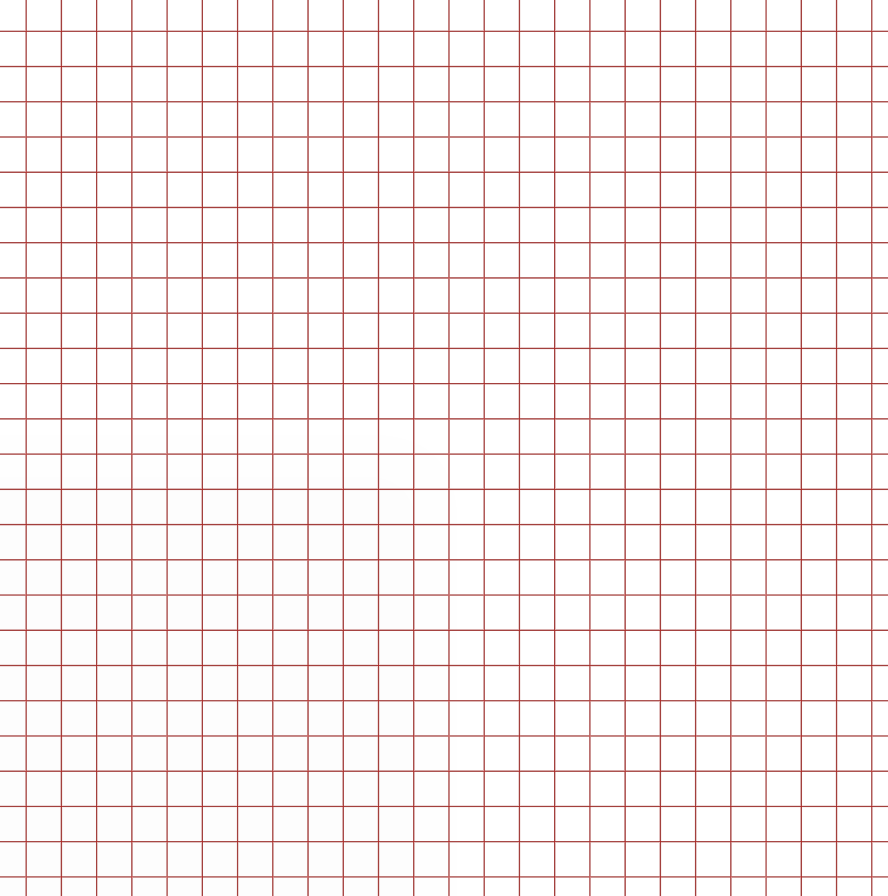
Give the GLSL for this pattern, as a WebGL 1 fragment shader.

```glsl
precision highp float;

uniform vec2 u_resolution;

#define CELLS_PER_HEIGHT 25.43
#define GRID_ORIGIN vec2(0.0292, 0.0213)
#define LINE_WIDTH 0.00150
#define WIDTH_VARIATION 0.06
#define LINE_INK vec3(0.64, 0.25, 0.24)
#define CROSSING_INK vec3(0.72, 0.14, 0.13)
#define PAPER vec3(1.0)
#define PAPER_SHADE 0.008

// Sine-free hash, 0 to 1
float hash(float n) {
    float p = fract(n * 0.1031);
    p *= p + 33.33;
    return fract(p * (p + p));
}

// Share of a pixel covered by the nearest line of one family
float lineCoverage(float position, float pixel, float seed) {
    float cell = position * CELLS_PER_HEIGHT;
    float index = floor(cell + 0.5);
    float dist = (cell - index) / CELLS_PER_HEIGHT;
    float variation = 1.0 + WIDTH_VARIATION * (2.0 * hash(index + seed) - 1.0);
    float halfWidth = 0.5 * LINE_WIDTH * variation;
    float right = min(dist + 0.5 * pixel, halfWidth);
    float left = max(dist - 0.5 * pixel, -halfWidth);
    return clamp((right - left) / pixel, 0.0, 1.0);
}

// White sheet, barely greyer toward the lower left
vec3 paperColor(vec2 uv) {
    vec2 shade = 1.0 - smoothstep(vec2(0.42), vec2(0.56), uv);
    return PAPER * (1.0 - PAPER_SHADE * shade.x * shade.y);
}

void main() {
    float pixel = 1.0 / u_resolution.y;
    vec2 p = gl_FragCoord.xy * pixel - GRID_ORIGIN;

    float vertical = lineCoverage(p.x, pixel, 17.0);
    float horizontal = lineCoverage(p.y, pixel, 71.0);

    // Ink turns redder where lines cross
    float ink = max(vertical, horizontal);
    float crossing = min(vertical, horizontal) / max(ink, 0.001);
    vec3 inkColor = mix(LINE_INK, CROSSING_INK, crossing);

    vec3 color = mix(paperColor(gl_FragCoord.xy / u_resolution), inkColor, ink);
    gl_FragColor = vec4(color, 1.0);
}
```
